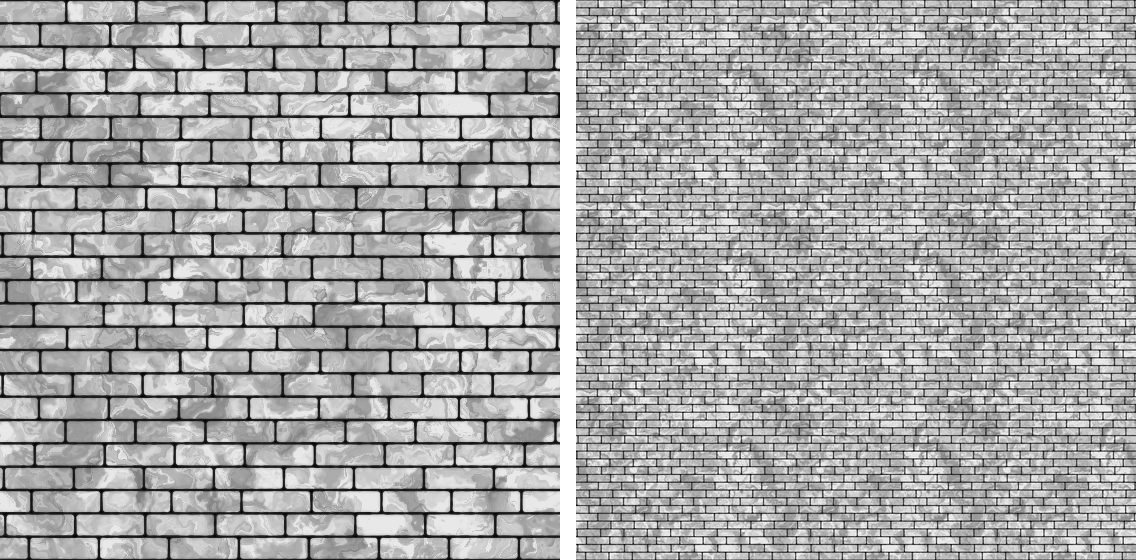
Left, the tile; right, the same tile 3 across and 3 down.
Reproduce this texture procedurally as a Shadertoy shader.

```glsl
// Seamless wall of narrow grey stone bricks with cloudy mottling and thin black joints.

const vec2 GRID = vec2(8.0, 24.0);      // bricks across, rows up
const float HALF_JOINT = 0.0022;        // canvas units
const float CORNER_RADIUS = 0.0055;
const float ROW_JITTER = 0.2;           // in brick widths
const float STONE_BASE = 0.645;
const int PATCH_LAYERS = 5;

// Integer hash of a lattice point, 0 to 1
float hash(vec2 cell, float seed) {
    uvec3 v = uvec3(ivec3(vec3(cell, seed))) * 1664525u + 12345u;
    v.x += v.y * v.z; v.y += v.z * v.x; v.z += v.x * v.y;
    v ^= v >> 16u;
    v.x += v.y * v.z; v.y += v.z * v.x; v.z += v.x * v.y;
    return float(v.z >> 8u) / float(0xffffffu);
}

// Value noise that wraps after one canvas; period is a whole number
float noise(vec2 uv, float period, float seed) {
    vec2 p = uv * period;
    vec2 i = floor(p);
    vec2 f = p - i;
    f = f * f * f * (f * (f * 6.0 - 15.0) + 10.0);
    vec2 a = mod(i, period);
    vec2 b = mod(i + 1.0, period);
    return mix(mix(hash(a, seed), hash(vec2(b.x, a.y), seed), f.x),
               mix(hash(vec2(a.x, b.y), seed), hash(b, seed), f.x), f.y);
}

float fbm(vec2 uv, float period, float seed) {
    float sum = 0.0;
    float weight = 0.5;
    for (int i = 0; i < 4; i++) {
        sum += weight * noise(uv, period, seed + float(i));
        period *= 2.0;
        weight *= 0.5;
    }
    return sum / 0.9375;
}

vec2 warp(vec2 uv, float period, float amount, float seed) {
    return uv + amount * (vec2(fbm(uv, period, seed), fbm(uv, period, seed + 10.0)) - 0.5);
}

// Soft clouds under translucent pale patches, crisp on one side and fading on the other
float stoneTone(vec2 uv) {
    vec2 w = warp(warp(uv, 14.0, 0.16, 20.0), 30.0, 0.07, 50.0);
    float tone = STONE_BASE + 0.42 * (fbm(w, 18.0, 80.0) - 0.5);
    for (int i = 0; i < PATCH_LAYERS; i++) {
        float seed = 100.0 + 20.0 * float(i);
        float period = 13.0 + 4.0 * float(i);
        float patchMask = smoothstep(0.54, 0.575, fbm(w, period, seed));
        float fade = smoothstep(0.25, 0.85, noise(w, period + 5.0, seed + 10.0));
        tone += 0.125 * patchMask * fade;
    }
    return clamp(tone, 0.5, 0.91);
}

float roundedBox(vec2 p, vec2 halfSize, float radius) {
    vec2 q = abs(p) - halfSize + radius;
    return length(max(q, 0.0)) + min(max(q.x, q.y), 0.0) - radius;
}

// Signed distance to the nearest brick edge, negative inside
float brickDistance(vec2 uv) {
    float row = floor(uv.y * GRID.y);
    float shift = 0.5 * mod(row + 1.0, 2.0) + ROW_JITTER * (hash(vec2(row, 0.0), 7.0) - 0.5);
    vec2 local = fract(uv * GRID - vec2(shift, 0.0)) - 0.5;
    return roundedBox(local / GRID, 0.5 / GRID - HALF_JOINT, CORNER_RADIUS);
}

void mainImage(out vec4 fragColor, in vec2 fragCoord) {
    vec2 uv = fragCoord / iResolution.xy;
    float pixel = 1.0 / min(iResolution.x, iResolution.y);

    // Brick outline with slightly worn edges
    float d = brickDistance(uv) + 0.0008 * (noise(uv, 120.0, 3.0) - 0.5);

    // Stone, shaded gently towards its rim
    float stone = stoneTone(uv) * mix(0.92, 1.0, smoothstep(0.0, 0.006, -d));

    // Joints, deepest where they meet
    float joint = mix(0.1, 0.02, smoothstep(0.0022, 0.0038, d));
    joint += 0.04 * (noise(uv, 90.0, 5.0) - 0.5);

    float soft = max(0.0012, 0.5 * pixel);
    float tone = mix(stone, joint, smoothstep(-soft, soft, d));
    fragColor = vec4(vec3(tone), 1.0);
}
```
